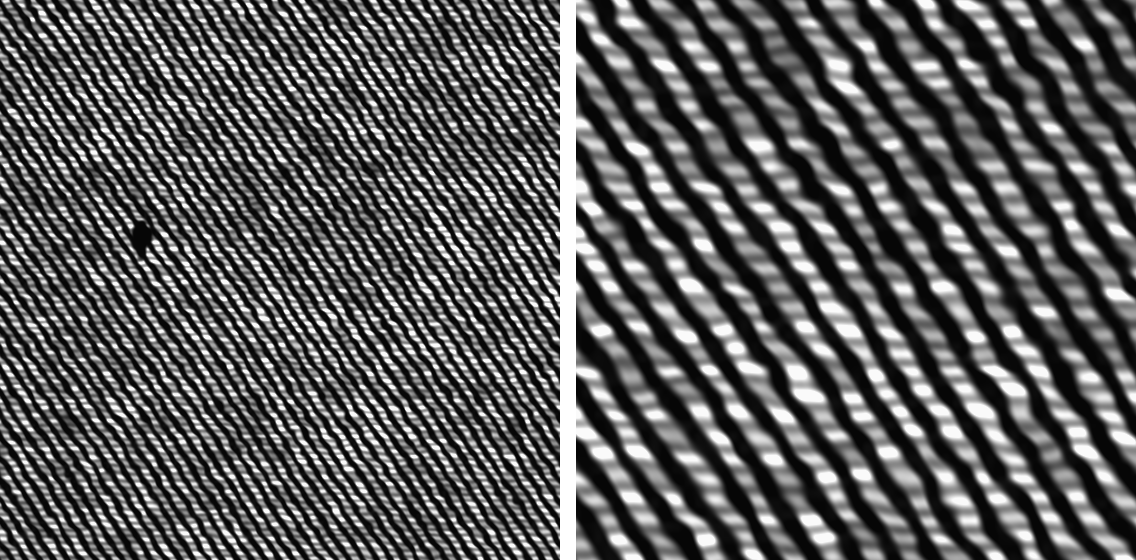
Left, the full canvas; right, a detail of the centre.
A Shadertoy shader for this texture:

```glsl
// Steep diagonal twill weave in black and white: cosine wales broken into
// beads by horizontal weft rows. Noise bends the wales, varies each bead,
// shades the cloth in patches and roughens one dark blot.

#define WALES_ACROSS 40.0
#define WALES_DOWN 27.0
#define WEFT_ROWS 81.0
#define BEAD_LEVEL 0.72
#define BEAD_DEPTH 0.24
#define BEAD_VARIATION 0.75
#define BEND 0.45
#define RAGGEDNESS 0.34
#define BLOT_CENTRE vec2(0.254, 0.573)
#define BLOT_RADII vec2(0.018, 0.031)
#define SHADOW_COLOUR vec3(0.025)
#define THREAD_COLOUR vec3(0.98)

const float TAU = 6.2831853;

float hash(vec2 p) {
    return fract(sin(dot(p, vec2(127.1, 311.7))) * 43758.5453);
}

// Smooth value noise, 0 to 1
float noise(vec2 p) {
    vec2 cell = floor(p);
    vec2 f = fract(p);
    f = f * f * (3.0 - 2.0 * f);
    float low = mix(hash(cell), hash(cell + vec2(1.0, 0.0)), f.x);
    float high = mix(hash(cell + vec2(0.0, 1.0)), hash(cell + 1.0), f.x);
    return mix(low, high, f.y);
}

// Profile across the wales, with ragged edges; 0 in the gaps, 1 on the crests
float waleProfile(float wale, vec2 uv) {
    float wave = 0.5 - 0.5 * cos(TAU * wale);
    wave += RAGGEDNESS * (noise(uv * 95.0 + 17.0) - 0.5);
    return smoothstep(0.08, 0.97, wave);
}

// Brightness along one wale: a bead on every weft row, each its own strength
float beadBrightness(float wale, float row) {
    float id = floor(wale);
    float bead = floor(row);
    float blend = smoothstep(0.0, 1.0, fract(row));
    float strength = mix(hash(vec2(id, bead)), hash(vec2(id, bead + 1.0)), blend);
    float resolved = 1.0 - smoothstep(0.35, 0.7, WEFT_ROWS / iResolution.y);
    float beads = BEAD_LEVEL + BEAD_DEPTH * resolved * cos(TAU * row);
    return beads * (1.0 + BEAD_VARIATION * (strength - 0.5));
}

// Broad shading and a few small dull slubs
float wear(vec2 uv) {
    float shade = 0.86 + 0.28 * noise(uv * 9.0 + 3.0);
    float slub = smoothstep(0.72, 1.0, noise(uv * vec2(24.0, 20.0) + 41.0));
    return shade * (1.0 - 0.4 * slub);
}

// 1 on clean cloth, falling to 0 inside the blot
float blotMask(vec2 uv) {
    float radius = length((uv - BLOT_CENTRE) / BLOT_RADII);
    radius += 0.7 * (noise(uv * 75.0) - 0.5);
    return smoothstep(0.7, 1.25, radius);
}

void mainImage(out vec4 fragColor, in vec2 fragCoord) {
    vec2 uv = fragCoord / iResolution.xy;

    // Weave coordinates, bent slowly and jittered finely
    float bend = BEND * (noise(uv * 5.0 + 7.0) - 0.5);
    float jitter = 0.26 * (noise(uv * 60.0 + 29.0) - 0.5);
    float wale = dot(uv, vec2(WALES_ACROSS, WALES_DOWN)) + bend + jitter;
    float row = uv.y * WEFT_ROWS + 0.6 * (noise(uv * 30.0 + 53.0) - 0.5);

    // Thread light, then wear
    float light = waleProfile(wale, uv) * beadBrightness(wale, row);
    light *= wear(uv);
    light += 0.07 * (noise(uv * 150.0 + 11.0) - 0.5);
    light *= blotMask(uv);

    fragColor = vec4(mix(SHADOW_COLOUR, THREAD_COLOUR, clamp(light, 0.0, 1.0)), 1.0);
}
```
